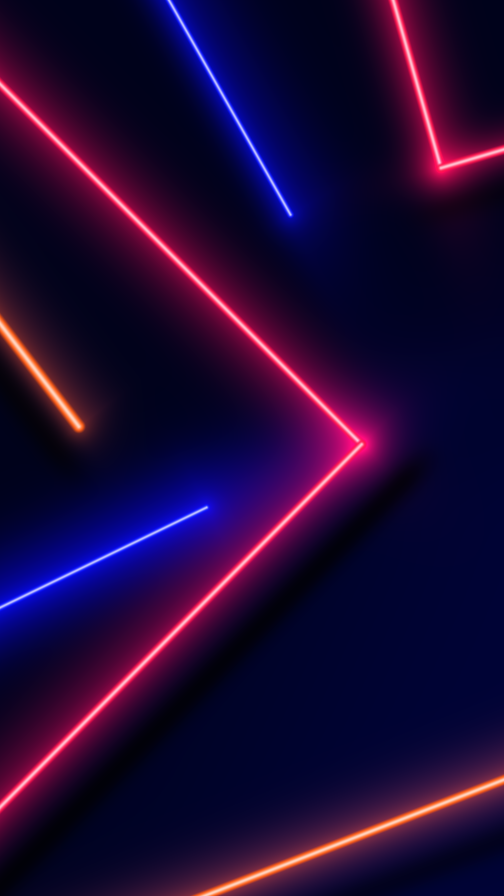
Give the GLSL for this background, as a WebGL 2 fragment shader.

```glsl
#version 300 es
precision highp float;

uniform vec2 u_resolution;
out vec4 outColor;

// Colours
const vec3 NAVY = vec3(0.0, 0.008, 0.105);
const vec3 INDIGO = vec3(0.0, 0.012, 0.21);
const vec3 RED = vec3(1.0, 0.04, 0.27);
const vec3 BLUE = vec3(0.02, 0.06, 1.0);
const vec3 ORANGE = vec3(1.0, 0.33, 0.02);
const vec3 RED_HAZE = vec3(0.85, 0.02, 0.22);
const vec3 BLUE_HAZE = vec3(0.04, 0.01, 1.0);
const vec3 ORANGE_HAZE = vec3(0.75, 0.24, 0.22);

// Beam shape, in units of the canvas height
const float RED_RADIUS = 0.0065;
const float BLUE_RADIUS = 0.0048;
const float ORANGE_RADIUS = 0.0085;
const float HALO_SIZE = 0.011;
const float HALO_GAIN = 0.42;
const float HAZE_GAIN = 0.36;
const float SHADOW_WIDTH = 0.017;
const float CORE_WHITENESS = 0.74;

// Corners where two red beams meet
const vec2 CHEVRON_TIP = vec2(0.4036, 0.504);
const vec2 HOOK_TIP = vec2(0.4922, 0.8125);

float bell(float x) {
    return exp(-x * x);
}

float segmentDistance(vec2 p, vec2 a, vec2 b) {
    vec2 ab = b - a;
    return length(p - a - ab * clamp(dot(p - a, ab) / dot(ab, ab), 0.0, 1.0));
}

// Wide light around a beam; spread = (left width, right width, spill past the end)
vec3 haze(vec2 p, vec2 a, vec2 b, vec3 tint, vec3 spread) {
    vec2 dir = normalize(b - a);
    float across = dot(p - a, vec2(-dir.y, dir.x));
    float past = max(dot(p - b, dir), 0.0);
    float width = across > 0.0 ? spread.x : spread.y;
    return tint * HAZE_GAIN * bell(across / width) * exp(-past / spread.z);
}

// Dark band parallel to a beam, on its left for a positive offset
float shadow(vec2 p, vec2 a, vec2 b, float offset, float depth) {
    vec2 dir = normalize(b - a);
    float across = dot(p - a, vec2(-dir.y, dir.x));
    float past = dot(p - b, dir);
    float reach = 1.0 - smoothstep(0.0, 0.07, past);
    return 1.0 - depth * reach * bell((across - offset) / SHADOW_WIDTH);
}

// Bright tube with a tight halo and a pale centre
vec3 tube(vec3 col, vec2 p, vec2 a, vec2 b, vec3 tint, float radius) {
    float d = segmentDistance(p, a, b);
    col += tint * HALO_GAIN * exp(-d / HALO_SIZE);
    col = mix(col, tint, 1.0 - smoothstep(0.4 * radius, radius, d));
    return mix(col, vec3(1.0), CORE_WHITENESS * bell(d / (0.36 * radius)));
}

void main() {
    vec2 p = gl_FragCoord.xy / u_resolution.y;

    // Beam ends, each running from outside the canvas inwards
    vec2 upperStart = vec2(-0.078, 0.984);
    vec2 lowerStart = vec2(-0.078, 0.0208);
    vec2 hookTop = vec2(0.424, 1.052);
    vec2 hookSide = vec2(0.633, 0.854);
    vec2 blueTopA = vec2(0.159, 1.052), blueTopB = vec2(0.3242, 0.7604);
    vec2 blueLeftA = vec2(-0.078, 0.284), blueLeftB = vec2(0.2305, 0.4336);
    vec2 emberA = vec2(-0.06, 0.717), emberB = vec2(0.088, 0.524);
    vec2 floorA = vec2(0.094, -0.052), floorB = vec2(0.697, 0.182);

    // Backdrop, bluer towards the lower right
    float depth = smoothstep(0.1, 0.75, p.x + 0.45 * (0.6 - p.y));
    vec3 col = mix(NAVY, INDIGO, depth * (1.0 - smoothstep(0.4, 0.85, p.y)));

    // Haze
    col += haze(p, upperStart, CHEVRON_TIP, RED_HAZE, vec3(0.048, 0.048, 0.035));
    col += haze(p, lowerStart, CHEVRON_TIP, RED_HAZE, vec3(0.055, 0.034, 0.035));
    col += haze(p, hookTop, HOOK_TIP, RED_HAZE, vec3(0.042, 0.034, 0.05));
    col += haze(p, hookSide, HOOK_TIP, RED_HAZE, vec3(0.026, 0.03, 0.045)) * 0.6;
    col += haze(p, blueTopA, blueTopB, BLUE_HAZE, vec3(0.062, 0.026, 0.06)) * 0.8;
    col += haze(p, blueLeftA, blueLeftB, BLUE_HAZE, vec3(0.06, 0.05, 0.11)) * 1.25;
    col += haze(p, emberA, emberB, ORANGE_HAZE, vec3(0.045, 0.018, 0.02)) * 0.8;
    col += haze(p, floorA, floorB, ORANGE_HAZE, vec3(0.046, 0.035, 0.03)) * 0.9;

    // Shadows
    col *= shadow(p, lowerStart, CHEVRON_TIP, -0.062, 0.75);
    col *= shadow(p, emberA, emberB, -0.036, 0.6);
    col *= shadow(p, floorA, floorB, -0.062, 0.45);
    col *= shadow(p, hookSide, HOOK_TIP, 0.045, 0.4);

    // Tubes
    col = tube(col, p, blueTopA, blueTopB, BLUE, BLUE_RADIUS);
    col = tube(col, p, blueLeftA, blueLeftB, BLUE, BLUE_RADIUS);
    col = tube(col, p, emberA, emberB, ORANGE, ORANGE_RADIUS);
    col = tube(col, p, floorA, floorB, ORANGE, 0.8 * ORANGE_RADIUS);
    col = tube(col, p, upperStart, CHEVRON_TIP, RED, RED_RADIUS);
    col = tube(col, p, lowerStart, CHEVRON_TIP, RED, RED_RADIUS);
    col = tube(col, p, hookTop, HOOK_TIP, RED, RED_RADIUS);
    col = tube(col, p, hookSide, HOOK_TIP, RED, RED_RADIUS);

    outColor = vec4(clamp(col, 0.0, 1.0), 1.0);
}
```
